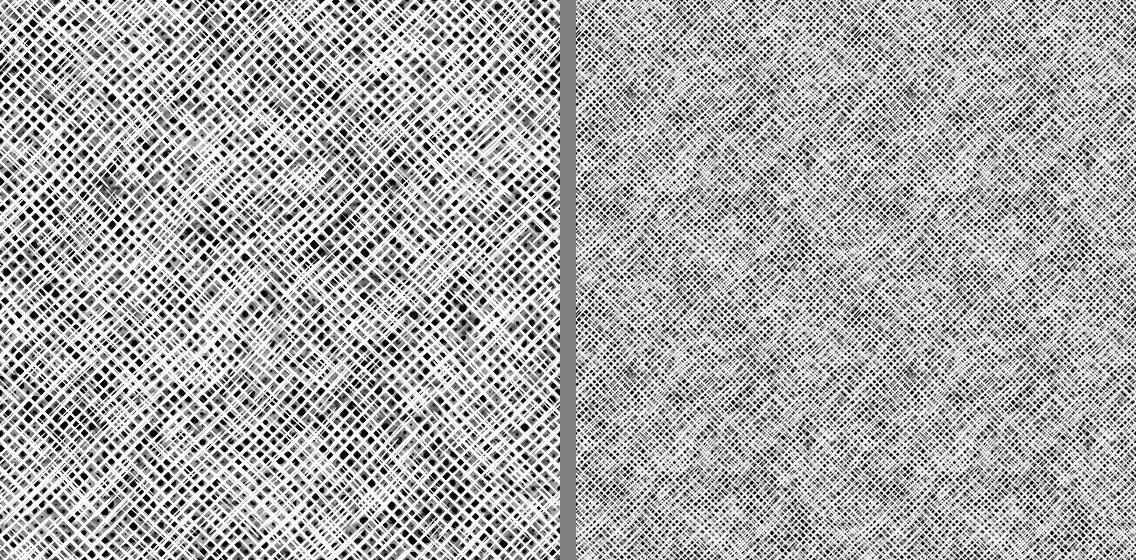
Left, the tile; right, the same tile 2 across and 2 down.
A Shadertoy shader for this texture:

```glsl
// Draws a tiling crosshatch of white diagonal strokes over grey streaks and black blots.

const float TAU = 6.28319;
const float MAIN_COUNT = 40.0;
const float INK = 0.03;
const float PAPER = 0.99;

float hash(vec2 p) {
    vec3 q = fract(vec3(p.xyx) * vec3(0.1031, 0.1030, 0.0973));
    q += dot(q, q.yzx + 33.33);
    return fract((q.x + q.y) * q.z);
}

// Wraps a cell of the diagonal lattice: one step across also shifts along.
vec2 wrapDiagonal(vec2 cell, vec2 counts) {
    float turns = floor((cell.x + 0.5) / counts.x);
    cell -= turns * counts;
    return vec2(cell.x, mod(cell.y, 2.0 * counts.y));
}

// Value noise that repeats over the unit square.
float tileNoise(vec2 uv, vec2 counts, float seed) {
    vec2 p = uv * counts;
    vec2 cell = floor(p);
    vec2 f = smoothstep(0.0, 1.0, p - cell);
    vec2 lo = mod(cell, counts) + seed;
    vec2 hi = mod(cell + 1.0, counts) + seed;
    float bottom = mix(hash(lo), hash(vec2(hi.x, lo.y)), f.x);
    float top = mix(hash(vec2(lo.x, hi.y)), hash(hi), f.x);
    return mix(bottom, top, f.y);
}

// Stroke pressure, varying along one row of the diagonal lattice.
float pressure(float row, float along, vec2 counts, float seed) {
    float t = along * counts.y;
    float j = floor(t);
    float start = hash(wrapDiagonal(vec2(row, j), counts) + seed);
    float end = hash(wrapDiagonal(vec2(row, j + 1.0), counts) + seed);
    return mix(start, end, smoothstep(0.0, 1.0, t - j));
}

// Parallel strokes: p.x runs across them, p.y along them.
float strokes(vec2 p, vec2 counts, float halfWidth, float jitter, float gap, float seed, float soft) {
    float across = p.x * counts.x;
    float row = floor(across);
    float offset = (hash(vec2(mod(row, counts.x), seed)) - 0.5) * jitter;
    float dist = abs(across - row - 0.5 - offset) / counts.x;
    float force = pressure(row, p.y, counts, seed);
    float width = halfWidth * (0.55 + 0.9 * force);
    float present = smoothstep(gap - 0.12, gap + 0.12, force);
    return present * (1.0 - smoothstep(width - soft, width + soft, dist));
}

// Strokes in both diagonal directions.
float crosshatch(vec2 p, vec2 counts, float halfWidth, float jitter, float gap, float seed, float soft) {
    float falling = strokes(p, counts, halfWidth, jitter, gap, seed, soft);
    float rising = strokes(p.yx, counts, halfWidth * 1.1, jitter, gap, seed + 57.0, soft);
    return 1.0 - (1.0 - falling) * (1.0 - rising);
}

// Rounded blots of random size in the gaps of the main hatch.
float blots(vec2 p, float count, float growth, float soft) {
    vec2 grid = p * count + 0.5;
    vec2 cell = floor(grid);
    vec2 id = wrapDiagonal(cell, vec2(count));
    vec2 shift = (vec2(hash(id + 11.0), hash(id + 47.0)) - 0.5) * 0.24;
    float radius = mix(0.06, 0.42, hash(id + 83.0)) * growth;
    float dist = length(grid - cell - 0.5 - shift);
    return 1.0 - smoothstep(radius - soft, radius + soft, dist);
}

// Broad light and dark patches, from -1 to 1.
float patches(vec2 uv) {
    float a = sin(TAU * (2.0 * uv.x + uv.y) + 1.5 * sin(TAU * uv.y));
    float b = sin(TAU * (3.0 * uv.y - 2.0 * uv.x) + 1.3 * sin(TAU * 2.0 * uv.x));
    return 0.5 * (a + b);
}

void mainImage(out vec4 fragColor, in vec2 fragCoord) {
    vec2 uv = fragCoord / iResolution.xy;
    float soft = max(0.7 / iResolution.y, 0.0012);
    float light = patches(uv);

    // Diagonal coordinates with a slight hand-drawn wobble.
    vec2 p = vec2(uv.x + uv.y, uv.x - uv.y);
    p += 0.0025 * sin(TAU * (2.0 * p.yx + vec2(0.0, 0.3)));
    vec2 loose = p + 0.006 * sin(TAU * (p.yx + vec2(0.4, 0.1)));

    // Grey ground with short streaks.
    float streak = tileNoise(uv, vec2(36.0, 170.0), 5.0);
    float cloud = tileNoise(uv, vec2(70.0, 70.0), 131.0);
    float tone = 0.08 + 0.38 * streak + 0.30 * cloud + 0.05 * light;

    // Soft grey scribble, then black blots.
    float scribble = crosshatch(loose, vec2(61.0, 26.0), 0.0028, 0.6, 0.55, 211.0, soft);
    tone = mix(tone, 0.74, 0.5 * scribble);
    vec2 ragged = p + 0.005 * (vec2(streak, cloud) - 0.5);
    tone = mix(tone, INK, blots(ragged, MAIN_COUNT, 1.03 - 0.16 * light, 0.07));

    // Fine strokes beat against the main ones; both are white.
    float fine = crosshatch(loose, vec2(45.0, 18.0), 0.0018 + 0.0006 * light, 0.5, 0.4, 307.0, soft);
    float main = crosshatch(p, vec2(MAIN_COUNT, 22.0), 0.0029, 0.28, 0.12, 401.0, soft);
    tone = mix(tone, PAPER, 0.92 * fine);
    tone = mix(tone, PAPER, main);

    fragColor = vec4(vec3(tone), 1.0);
}
```
